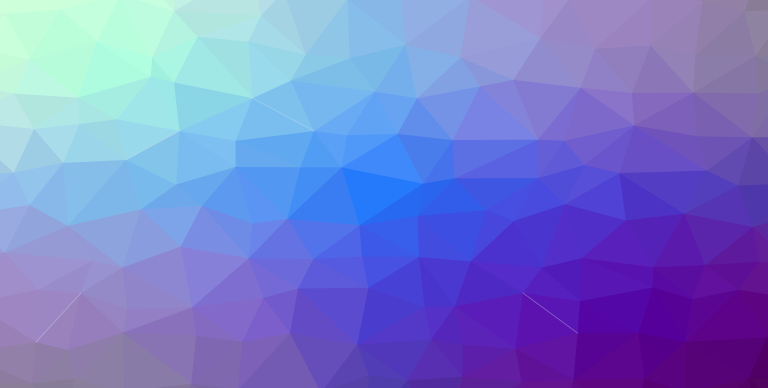
This background is drawn by a Shadertoy shader. Its source:

```glsl
// Low-poly gradient: a jittered grid of vertices is split into flat triangles.
// Each triangle takes one colour at its middle, the blend of a horizontal and
// a vertical lookup in the same palette. A few edges carry a faint bright seam.

const vec2 GRID = vec2(13.7, 9.2);      // cells across the canvas
const vec2 GRID_SHIFT = vec2(0.39, 0.1);
const vec2 JITTER = vec2(0.68, 0.62);   // full spread of a vertex, in cells
const float SEAM_CHANCE = 0.05;

const vec3 PALETTE[7] = vec3[7](
    vec3(0.80, 1.00, 0.85),   // pale mint
    vec3(0.67, 1.00, 0.87),   // mint
    vec3(0.47, 0.74, 0.94),   // sky
    vec3(0.12, 0.46, 0.98),   // azure
    vec3(0.31, 0.18, 0.80),   // indigo
    vec3(0.33, 0.00, 0.62),   // violet
    vec3(0.30, 0.00, 0.36));  // plum

float hash(vec2 p) {
    vec3 q = fract(p.xyx * vec3(0.1031, 0.1030, 0.0973));
    q += dot(q, q.yzx + 33.33);
    return fract((q.x + q.y) * q.z);
}

vec3 paletteAt(float t) {
    float s = clamp(t, 0.0, 1.0) * 6.0;
    int i = min(int(s), 5);
    return mix(PALETTE[i], PALETTE[i + 1], s - float(i));
}

// Blend of both axis gradients, warmed between the diagonal and the corners
vec3 gradient(vec2 uv) {
    vec2 t = clamp(vec2(uv.x, 1.0 - uv.y), 0.0, 1.0);
    vec3 colour = 0.5 * (paletteAt(t.x) + paletteAt(t.y));
    colour.r += 0.09 * sin(3.14159 * abs(t.x - t.y));
    return colour;
}

// Jittered vertex in units of canvas height
vec2 vertexAt(vec2 id, float aspect) {
    vec2 offset = vec2(hash(id + 17.0), hash(id + 71.0)) - 0.5;
    return (id + GRID_SHIFT + offset * JITTER) / GRID * vec2(aspect, 1.0);
}

float cross2(vec2 a, vec2 b) {
    return a.x * b.y - a.y * b.x;
}

// Signed distance to the line a-b, positive on its right
float lineDistance(vec2 p, vec2 a, vec2 b) {
    return -cross2(b - a, p - a) / max(length(b - a), 1e-5);
}

float segmentDistance(vec2 p, vec2 a, vec2 b) {
    vec2 ab = b - a;
    float h = clamp(dot(p - a, ab) / max(dot(ab, ab), 1e-6), 0.0, 1.0);
    return length(p - a - h * ab);
}

float triangleDistance(vec2 p, vec2 a, vec2 b, vec2 c) {
    float side = sign(cross2(b - a, c - a));
    return max(max(side * lineDistance(p, a, b), side * lineDistance(p, b, c)),
               side * lineDistance(p, c, a));
}

// Triangle colour with its coverage of the pixel in alpha
vec4 facet(vec2 p, vec2 a, vec2 b, vec2 c, float aspect, float pixel) {
    float cover = clamp(0.5 - triangleDistance(p, a, b, c) / pixel, 0.0, 1.0);
    vec2 middle = (a + b + c) / 3.0;
    float shade = 0.03 * (hash(floor(middle * 900.0)) - 0.5);
    return vec4(gradient(middle / vec2(aspect, 1.0)) + shade, 1.0) * cover;
}

void mainImage(out vec4 fragColor, in vec2 fragCoord) {
    float aspect = iResolution.x / iResolution.y;
    float pixel = 1.0 / iResolution.y;
    vec2 uv = fragCoord / iResolution.xy;
    vec2 p = uv * vec2(aspect, 1.0);
    vec2 home = floor(uv * GRID - GRID_SHIFT);

    vec4 sum = vec4(gradient(uv), 1.0) * 1e-4;
    float seam = 0.0;

    // Nearby cells, each cut along its shorter diagonal
    for (int j = -1; j <= 1; j++)
    for (int i = -1; i <= 1; i++) {
        vec2 id = home + vec2(i, j);
        vec2 a = vertexAt(id, aspect);
        vec2 b = vertexAt(id + vec2(1, 0), aspect);
        vec2 c = vertexAt(id + vec2(1, 1), aspect);
        vec2 d = vertexAt(id + vec2(0, 1), aspect);
        if (distance(b, d) < distance(a, c)) {
            vec2 first = a;
            a = b; b = c; c = d; d = first;
        }
        sum += facet(p, a, b, c, aspect, pixel);
        sum += facet(p, a, c, d, aspect, pixel);

        float lit = step(hash(id + 131.0), SEAM_CHANCE);
        float width = max(0.002, pixel);
        seam = max(seam, lit * (1.0 - smoothstep(0.0, width, segmentDistance(p, a, c))));
    }

    vec3 colour = sum.rgb / sum.a;
    colour = mix(colour, vec3(0.85, 0.88, 0.95), 0.3 * seam);
    fragColor = vec4(clamp(colour, 0.0, 1.0), 1.0);
}
```
